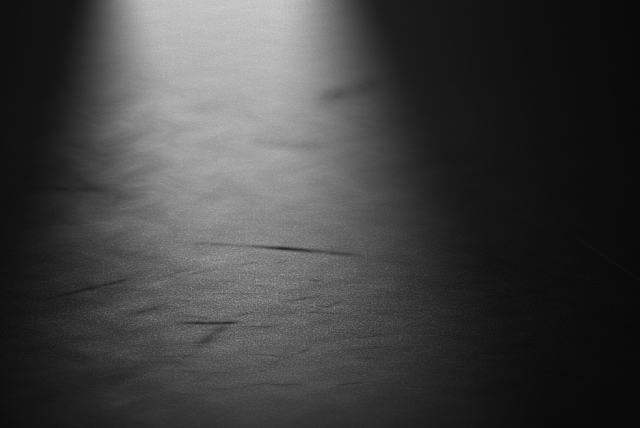
Write a WebGL 1 fragment shader that draws this texture.

```glsl
precision highp float;
// A worn dark tabletop lit by a soft beam, with smears, grain and scratches.
uniform vec2 u_resolution;

vec2 hash2(vec2 cell) {
  vec2 q = vec2(dot(cell, vec2(127.1, 311.7)), dot(cell, vec2(269.5, 183.3)));
  return fract(sin(q) * 43758.55);
}

// Distance to the nearest scattered feature point.
float cellular(vec2 p) {
  vec2 cell = floor(p);
  vec2 local = fract(p);
  float nearest = 2.0;
  for (int j = -1; j <= 1; j++) {
    for (int i = -1; i <= 1; i++) {
      vec2 offset = vec2(float(i), float(j));
      nearest = min(nearest, length(offset + hash2(cell + offset) - local));
    }
  }
  return nearest;
}

// Rotated, warped sine octaves; roughly -1 to 1.
float layeredSines(vec2 p) {
  float total = 0.0;
  float weight = 0.5;
  for (int i = 0; i < 5; i++) {
    p += 0.7 * sin(p.yx * 1.3 + float(i) * 2.1);
    total += weight * sin(p.x) * cos(p.y);
    p = mat2(0.8, 0.6, -0.6, 0.8) * p * 1.8 + 3.7;
    weight *= 0.6;
  }
  return total;
}

// Soft line whose strength tapers toward both ends.
float scratch(vec2 p, vec2 a, vec2 b, float width) {
  vec2 along = b - a;
  float t = clamp(dot(p - a, along) / dot(along, along), 0.0, 1.0);
  float d = length(p - a - along * t) / width;
  float taper = smoothstep(0.0, 0.4, t) * smoothstep(1.0, 0.7, t);
  return exp(-d * d) * taper;
}

// Sharp-sided at the far end, broad and dim at the near end.
float beam(vec2 uv) {
  float left = smoothstep(mix(-0.08, 0.11, uv.y), mix(0.42, 0.24, uv.y), uv.x);
  float right = 1.0 - smoothstep(mix(0.36, 0.43, uv.y), mix(0.89, 0.60, uv.y), uv.x);
  return left * right * (0.13 + 0.52 * pow(uv.y, 0.87));
}

// Dim spill that reaches well past the beam.
float ambient(vec2 uv) {
  float sideFade = exp(-pow((uv.x - 0.42) / 0.38, 2.0));
  float topFade = 1.0 - 0.2 * smoothstep(0.6, 1.0, uv.y);
  return 0.03 + 0.125 * sideFade * topFade * smoothstep(-0.25, 0.3, uv.y);
}

// Short, mostly level marks gathered where the surface is in focus.
float scatteredMarks(vec2 p) {
  float marks = 0.0;
  for (int i = 0; i < 48; i++) {
    vec2 r = hash2(vec2(float(i), 4.0));
    vec2 s = hash2(vec2(float(i), 9.0));
    vec2 start = vec2(0.22 + 0.62 * r.x, 0.08 + 0.34 * r.y);
    vec2 span = (0.04 + 0.13 * s.x) * vec2(1.0, 0.5 * s.y * s.y - 0.08);
    marks += scratch(p, start, start + span, 0.0022) * (0.3 + 0.7 * r.x);
  }
  return marks;
}

float namedMarks(vec2 p) {
  float m = 0.22 * scratch(p, vec2(0.34, 0.440), vec2(0.80, 0.410), 0.004);
  m += 0.28 * scratch(p, vec2(0.54, 0.430), vec2(0.80, 0.407), 0.004);
  m += 0.32 * scratch(p, vec2(0.62, 0.424), vec2(0.870, 0.400), 0.005);
  m += 0.55 * scratch(p, vec2(0.40, 0.245), vec2(0.58, 0.246), 0.003);
  m += 0.35 * scratch(p, vec2(0.04, 0.285), vec2(0.35, 0.360), 0.004);
  m += 0.35 * scratch(p, vec2(0.30, 0.263), vec2(0.38, 0.285), 0.003);
  m += 0.28 * scratch(p, vec2(0.445, 0.180), vec2(0.545, 0.250), 0.009);
  m += 0.22 * scratch(p, vec2(0.71, 0.760), vec2(0.91, 0.810), 0.016);
  m += 0.12 * scratch(p, vec2(0.55, 0.672), vec2(0.78, 0.656), 0.012);
  m += 0.20 * scratch(p, vec2(0.00, 0.560), vec2(0.28, 0.557), 0.008);
  return m;
}

void main() {
  vec2 uv = gl_FragCoord.xy / u_resolution;
  vec2 p = vec2(uv.x * u_resolution.x / u_resolution.y, uv.y);
  float light = beam(uv) + ambient(uv);
  float focus = exp(-pow((uv.y - 0.26) / 0.19, 2.0));

  // Broad smears, strongest along the left side of the beam, and mottling.
  float smear = layeredSines(p * vec2(7.0, 26.0));
  float mottle = layeredSines(p * vec2(24.0, 60.0) + 5.0);
  float leftWear = exp(-pow((uv.x - 0.17) / 0.09, 2.0));
  float smearFade = 1.0 - smoothstep(0.6, 0.95, uv.y);
  light *= 1.0 + smear * (0.05 + 0.12 * leftWear) * smearFade;
  light *= 1.0 + mottle * (0.06 + 0.10 * leftWear) * smearFade;

  // Fine horizontal brushing and two overlaid layers of pitted grain.
  float brushing = layeredSines(p * vec2(22.0, 150.0));
  light *= 1.0 + brushing * (0.02 + 0.09 * focus);
  float grain = cellular(p * vec2(170.0, 240.0)) + cellular(p.yx * vec2(300.0, 230.0) + 7.3) - 1.0;
  light *= 1.0 + grain * (0.05 + 0.24 * focus);

  // Dark marks broken by uneven wear, and thin pale scratches.
  float wear = clamp(0.9 + 0.5 * layeredSines(p * vec2(40.0, 60.0)), 0.55, 1.2);
  float marks = namedMarks(p) + 0.24 * scatteredMarks(p);
  light *= 1.0 - min(marks * wear, 0.7);
  float pale = scratch(p, vec2(0.28, 0.305), vec2(0.56, 0.405), 0.003);
  pale += 0.5 * scratch(p, vec2(1.30, 0.475), vec2(1.52, 0.33), 0.003);
  light += 0.035 * pale;

  gl_FragColor = vec4(vec3(clamp(light, 0.0, 1.0)), 1.0);
}
```
